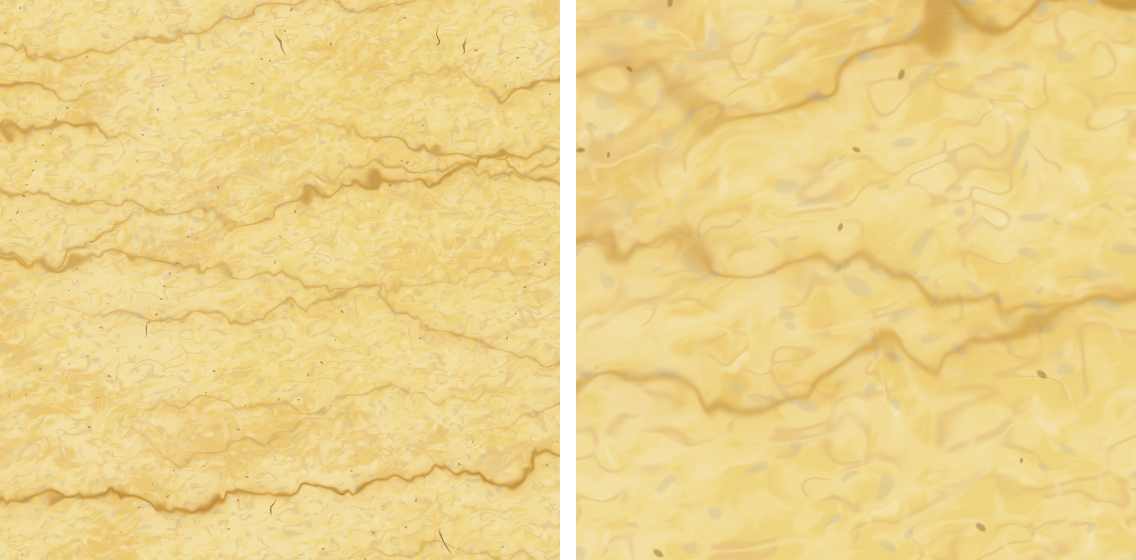
Left, the full canvas; right, a detail of the centre.
Give the GLSL for this texture, as a Shadertoy shader.

```glsl
// Golden cream marble with wavy ochre veins, grey flecks and fine curled grain.

const vec3 CREAM = vec3(0.950, 0.875, 0.640);
const vec3 STRAW = vec3(0.948, 0.860, 0.575);
const vec3 GOLD  = vec3(0.938, 0.832, 0.500);
const vec3 TAN   = vec3(0.895, 0.750, 0.490);
const vec3 AMBER = vec3(0.905, 0.730, 0.370);
const vec3 OCHRE = vec3(0.700, 0.480, 0.150);
const vec3 GREY  = vec3(0.825, 0.765, 0.600);
const vec3 BROWN = vec3(0.480, 0.330, 0.140);
const float VEIN_COUNT = 11.0;

float hash(vec2 p) {
    return fract(sin(dot(p, vec2(127.1, 311.7))) * 43758.5453);
}

float noise(vec2 p) {
    vec2 cell = floor(p), f = fract(p);
    f = f * f * (3.0 - 2.0 * f);
    float low = mix(hash(cell), hash(cell + vec2(1, 0)), f.x);
    float high = mix(hash(cell + vec2(0, 1)), hash(cell + vec2(1, 1)), f.x);
    return mix(low, high, f.y);
}

float fbm(vec2 p) {
    float sum = 0.0, gain = 0.5;
    for (int i = 0; i < 4; i++) {
        sum += gain * noise(p);
        p = mat2(1.6, 1.2, -1.2, 1.6) * p + 7.3;
        gain *= 0.5;
    }
    return sum / 0.9375;
}

vec2 warp(vec2 p, float scale, float amount) {
    vec2 shift = vec2(noise(p * scale), noise(p * scale + 31.7));
    return p + amount * (shift - 0.5);
}

vec2 rotate(vec2 p, float angle) {
    float c = cos(angle), s = sin(angle);
    return mat2(c, -s, s, c) * p;
}

// Thin lines along the middle level of a noise field, broken into strokes
float curls(vec2 p, float width) {
    float line = 1.0 - smoothstep(0.0, width, abs(noise(p) - 0.5));
    return line * smoothstep(0.35, 0.60, noise(p * 0.8 + 17.0));
}

// Scattered soft ellipses, one per cell at most
float flecks(vec2 p, float share, float seed) {
    vec2 cell = floor(p);
    float cover = 0.0;
    for (int j = -1; j <= 1; j++)
    for (int i = -1; i <= 1; i++) {
        vec2 id = cell + vec2(i, j);
        vec2 center = id + vec2(hash(id + seed), hash(id + seed + 5.1));
        vec2 q = rotate(p - center, 0.4 + 2.2 * (hash(id + seed + 9.7) - 0.5));
        float radius = mix(0.2, 0.48, hash(id + seed + 3.3));
        float present = step(hash(id + seed + 13.9), share);
        float blob = 1.0 - smoothstep(0.5, 1.1, length(q * vec2(1.0, 1.8)) / radius);
        cover = max(cover, present * blob);
    }
    return cover;
}

float veinHeight(float x, float id) {
    float base = (id + 0.5) / VEIN_COUNT + 0.04 * (hash(vec2(id, 2.0)) - 0.5);
    float slope = 0.24 * (hash(vec2(id, 8.0)) - 0.38);
    float bend = 0.13 * (noise(vec2(x * 3.2, id * 17.3)) - 0.5);
    float kink = 0.07 * (noise(vec2(x * 9.0, id * 23.9)) - 0.5);
    return base + slope * (x - 0.5) + bend + kink;
}

// Returns the core and the wider stain of all veins
vec2 veins(vec2 p) {
    vec2 cover = vec2(0.0);
    for (float id = 0.0; id < VEIN_COUNT; id++) {
        float y = veinHeight(p.x, id);
        float steep = (veinHeight(p.x + 0.004, id) - y) / 0.004;
        float d = abs(p.y - y) / sqrt(1.0 + steep * steep);
        float along = smoothstep(0.15, 0.62, noise(vec2(p.x * 2.6, id * 11.7 + 50.0)));
        float power = along * mix(0.45, 1.0, hash(vec2(id, 4.0)));
        float rough = noise(p * 38.0 + id);
        float width = mix(0.0022, 0.0075, power * rough);
        float core = power * mix(0.55, 1.0, rough) * exp(-d * d / (width * width));
        float stain = power * exp(-d / mix(0.006, 0.020, noise(p * 15.0 + id)));
        cover = max(cover, vec2(core, stain));
    }
    return cover;
}

// Short, nearly upright hairline cracks
float cracks(vec2 p) {
    float cover = 0.0;
    for (float id = 0.0; id < 6.0; id++) {
        vec2 top = vec2(hash(vec2(id, 61.0)), hash(vec2(id, 67.0)));
        vec2 q = rotate(p - top, 0.6 * (hash(vec2(id, 71.0)) - 0.5));
        float ends = smoothstep(-0.022, -0.008, q.y) * (1.0 - smoothstep(0.004, 0.022, q.y));
        cover = max(cover, ends * (1.0 - smoothstep(0.0006, 0.0025, abs(q.x))));
    }
    return cover;
}

void mainImage(out vec4 fragColor, in vec2 fragCoord) {
    vec2 p = fragCoord / iResolution.y;
    vec2 crumpled = warp(warp(p, 24.0, 0.018), 70.0, 0.010);
    vec2 vein = veins(warp(warp(p, 26.0, 0.030), 75.0, 0.014));

    // Cloudy ground with fine grain
    float cloud = fbm(p * vec2(4.0, 6.0) + 3.0);
    float grain = fbm(rotate(crumpled, 0.35) * vec2(60.0, 105.0));
    float tone = 0.5 + 0.55 * (cloud - 0.5) + 0.75 * (grain - 0.5);
    vec3 color = mix(CREAM, STRAW, smoothstep(0.32, 0.47, tone));
    color = mix(color, GOLD, smoothstep(0.50, 0.66, tone));

    // Amber clouds, slanted strands and curled hairlines
    float amberCloud = fbm(p * vec2(6.0, 9.0) + 19.0) + 0.35 * (grain - 0.5);
    color = mix(color, AMBER, 0.50 * smoothstep(0.50, 0.76, amberCloud));
    vec2 fibre = rotate(crumpled, 0.45);
    float strands = curls(fibre * vec2(9.0, 56.0), 0.12) * smoothstep(0.45, 0.65, fbm(p * 3.0 + 40.0));
    color = mix(color, TAN, 0.60 * strands);
    color = mix(color, TAN, 0.65 * curls(rotate(crumpled, 0.25) * vec2(50.0, 92.0) + 9.0, 0.13));
    color = mix(color, CREAM, 0.65 * curls(rotate(crumpled, 0.3) * vec2(46.0, 82.0) + 71.0, 0.13));

    // Pale and grey flecks, denser beside the veins
    color = mix(color, vec3(0.96, 0.91, 0.73), 0.5 * flecks(crumpled * 50.0, 0.16, 2.0));
    color = mix(color, GREY, 0.50 * flecks(crumpled * 54.0, 0.30, 6.0));

    // Ochre veins, stain first
    color = mix(color, AMBER, 0.85 * vein.y);
    color = mix(color, GREY, 0.85 * flecks(crumpled * 58.0, 0.55, 8.0) * smoothstep(0.12, 0.4, vein.y));
    color = mix(color, OCHRE, 0.85 * vein.x);

    // Cracks and rare dark specks
    color = mix(color, BROWN, 0.6 * cracks(crumpled));
    color = mix(color, BROWN, 0.4 * flecks(p * 110.0, 0.0008, 4.0));
    fragColor = vec4(color, 1.0);
}
```
